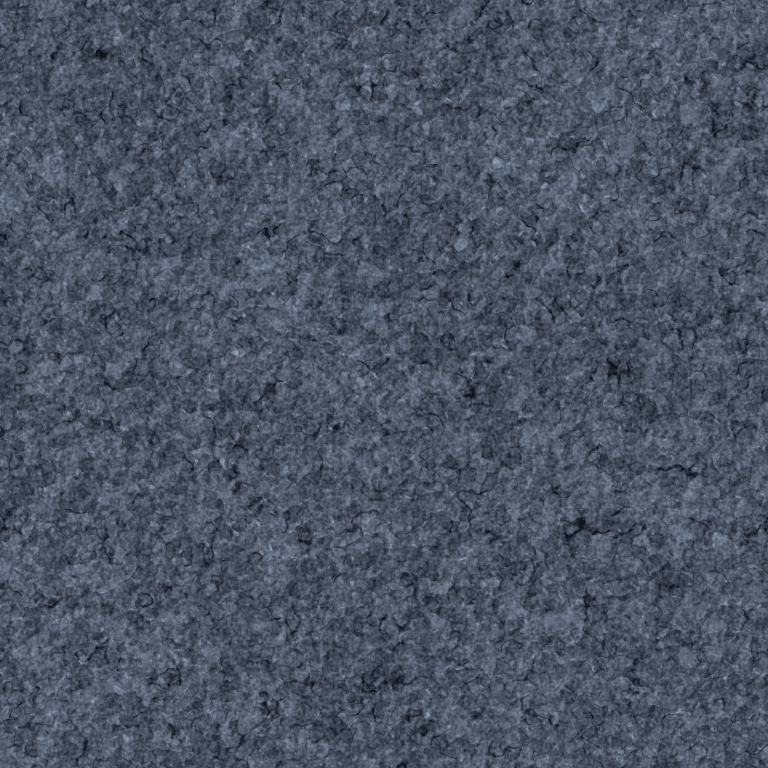
Reproduce this texture procedurally as a WebGL 1 fragment shader.

```glsl
precision highp float;
// Rough blue-grey asphalt: fine crumbly grains, short dark cracks, pale flecks and pebbles.
uniform vec2 u_resolution;

#define BASE_TONE 0.46
#define GRAIN_SCALE 62.0
#define GRIT_SCALE 140.0
#define GRAIN_CONTRAST 0.30
#define RELIEF 0.42
#define GROOVE_DEPTH 0.20
#define CRACK_SCALE 36.0
#define CRACK_DEPTH 0.38
#define FLECK_SCALE 64.0
#define FLECK_GLOW 0.42
#define PEBBLE_SCALE 24.0
#define MOTTLE 0.13

const vec3 SHADOW_SLATE = vec3(0.15, 0.17, 0.22);
const vec3 PALE_SLATE = vec3(0.48, 0.53, 0.61);

vec2 hash2(vec2 p) {
  vec3 q = fract(p.xyx * vec3(0.1031, 0.1030, 0.0973));
  q += dot(q, q.yzx + 33.33);
  return fract((q.xx + q.yz) * q.zy);
}

float cornerSlope(vec2 cell, vec2 offset) {
  float angle = 6.28318 * hash2(cell).x;
  return dot(vec2(cos(angle), sin(angle)), offset);
}

float gradientNoise(vec2 p) {
  vec2 i = floor(p), f = fract(p);
  vec2 w = f * f * f * (f * (f * 6.0 - 15.0) + 10.0);
  vec2 e = vec2(1.0, 0.0);
  float low = mix(cornerSlope(i, f), cornerSlope(i + e, f - e), w.x);
  float high = mix(cornerSlope(i + e.yx, f - e.yx), cornerSlope(i + 1.0, f - 1.0), w.x);
  return mix(low, high, w.y);
}

// Cellular grains: x = gap to the neighbouring grain, y = random grain tone
vec2 grains(vec2 p) {
  vec2 i = floor(p), f = fract(p);
  float nearest = 9.0, second = 9.0, tone = 0.0;
  for (int y = -1; y <= 1; y++) {
    for (int x = -1; x <= 1; x++) {
      vec2 cell = vec2(float(x), float(y));
      float d = length(cell + hash2(i + cell) - f);
      if (d < nearest) {
        second = nearest;
        nearest = d;
        tone = hash2(i + cell + 71.0).y;
      } else {
        second = min(second, d);
      }
    }
  }
  return vec2(second - nearest, tone);
}

// Sparse, randomly turned ellipses, at most one per cell; returns coverage times strength
float scatter(vec2 p, float density, vec2 radii, float jitter, float soft) {
  vec2 cell = floor(p);
  vec2 pick = hash2(cell + 19.0), shape = hash2(cell + 53.0);
  vec2 q = fract(p) - 0.5 - (hash2(cell + 7.0) - 0.5) * jitter;
  float c = cos(6.28318 * shape.x), s = sin(6.28318 * shape.x);
  q = vec2(c * q.x + s * q.y, (c * q.y - s * q.x) * 1.5);
  float radius = mix(radii.x, radii.y, shape.y * shape.y);
  float cover = 1.0 - smoothstep(radius - soft, radius + soft, length(q));
  return cover * step(pick.x, density) * mix(0.45, 1.0, pick.y);
}

float surfaceHeight(vec2 p) {
  return gradientNoise(p * 58.0) + 0.6 * gradientNoise(p * 118.0 + 13.0);
}

void main() {
  vec2 uv = gl_FragCoord.xy / min(u_resolution.x, u_resolution.y);
  vec2 bend = vec2(gradientNoise(uv * 85.0 + 3.0), gradientNoise(uv * 85.0 + 47.0));
  vec2 p = uv + bend * 0.006;

  // Crumbly grains, with grooves opening only in places
  vec2 grain = grains(p * GRAIN_SCALE);
  vec2 grit = grains(p * GRIT_SCALE + 5.0);
  float detail = (grain.y - 0.5) * GRAIN_CONTRAST + (grit.y - 0.5) * GRAIN_CONTRAST;
  float open = smoothstep(-0.1, 0.25, gradientNoise(uv * 30.0 + 91.0));
  detail -= GROOVE_DEPTH * open * (1.0 - smoothstep(0.02, 0.22, grain.x));

  // Side-lit relief and fine speckle
  vec2 towardLight = vec2(-0.0030, 0.0016);
  detail += RELIEF * (surfaceHeight(p) - surfaceHeight(p + towardLight));
  detail += 0.36 * gradientNoise(uv * 245.0) + 0.22 * gradientNoise(uv * 125.0 + 29.0);

  // Pebbles are paler and smoother than the matrix
  float pebble = scatter(p * PEBBLE_SCALE, 0.13, vec2(0.15, 0.40), 0.2, 0.05);
  float tone = BASE_TONE + detail * (1.0 - 0.45 * pebble) + 0.17 * pebble;

  // Broad uneven wear
  tone += MOTTLE * (gradientNoise(uv * 4.5 + 8.0) + gradientNoise(uv * 21.0 + 37.0));

  // Short broken cracks along the zero lines of noise
  float crackLine = 1.0 - smoothstep(0.02, 0.10, abs(gradientNoise(p * CRACK_SCALE + 61.0)));
  float crackPatch = smoothstep(0.08, 0.28, gradientNoise(uv * 24.0 + 17.0));
  tone -= CRACK_DEPTH * crackLine * crackPatch * (1.0 - pebble);

  // Pale mineral flecks in two sizes
  float flecks = scatter(p * FLECK_SCALE, 0.30, vec2(0.10, 0.27), 0.45, 0.07);
  flecks += 0.7 * scatter(p * FLECK_SCALE * 1.7 + 23.0, 0.22, vec2(0.14, 0.26), 0.4, 0.10);
  tone += FLECK_GLOW * flecks;

  gl_FragColor = vec4(mix(SHADOW_SLATE, PALE_SLATE, clamp(tone, -0.25, 1.35)), 1.0);
}
```
